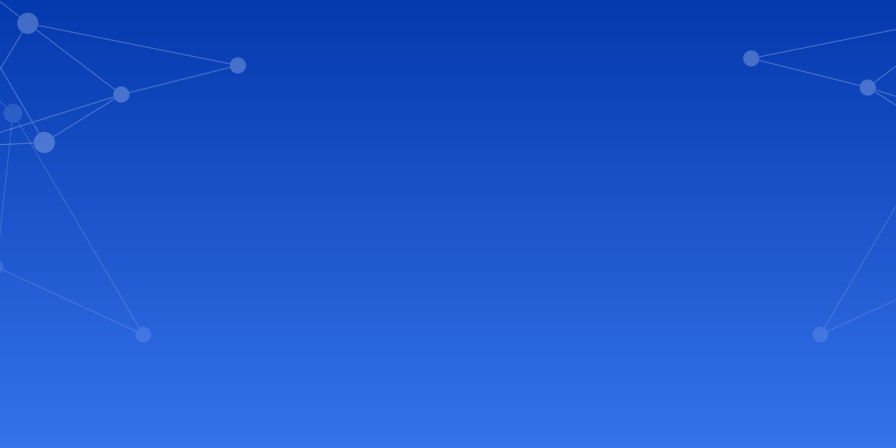
Give the GLSL for this background, as a Shadertoy shader.

```glsl
// Blue vertical gradient with faint linked-node networks at the left and right edges.

const vec3 TOP_BLUE = vec3(0.017, 0.22, 0.68);
const vec3 BOTTOM_BLUE = vec3(0.205, 0.45, 0.92);
const vec3 NETWORK_TINT = vec3(0.86, 0.92, 1.0);

const float LINE_HALF_WIDTH = 0.0013;
const float UPPER_DOT_ALPHA = 0.28;
const float UPPER_LINE_ALPHA = 0.26;
const float LOWER_DOT_ALPHA = 0.14;
const float LOWER_LINE_ALPHA = 0.15;

// Offsets of the mirrored networks, relative to the right edge
const vec2 UPPER_MIRROR = vec2(0.208, -0.0156);
const vec2 LOWER_MIRROR = vec2(0.151, 0.0);

// Nodes: centre and radius in canvas heights; zero radius is a hidden anchor
const vec3 UPPER_NODES[6] = vec3[6](
    vec3(0.062, 0.948, 0.0235), vec3(0.531, 0.854, 0.018),
    vec3(0.271, 0.789, 0.018), vec3(0.099, 0.682, 0.0235),
    vec3(-0.104, 0.672, 0.0), vec3(-0.159, 1.122, 0.0));
const ivec2 UPPER_LINKS[9] = ivec2[9](
    ivec2(0, 1), ivec2(0, 2), ivec2(1, 2), ivec2(2, 3), ivec2(2, 4),
    ivec2(0, 4), ivec2(3, 4), ivec2(0, 5), ivec2(3, 5));

const vec3 LOWER_NODES[4] = vec3[4](
    vec3(0.029, 0.747, 0.021), vec3(0.320, 0.253, 0.0175),
    vec3(-0.008, 0.404, 0.0155), vec3(-0.078, 0.849, 0.0));
const ivec2 LOWER_LINKS[4] = ivec2[4](
    ivec2(0, 1), ivec2(0, 2), ivec2(1, 2), ivec2(0, 3));

float dotCoverage(vec2 p, vec3 node, float pixel) {
    if (node.z <= 0.0) return 0.0;
    return clamp(0.5 + (node.z - distance(p, node.xy)) / pixel, 0.0, 1.0);
}

// Fraction of a pixel covered by a thin segment
float lineCoverage(vec2 p, vec2 a, vec2 b, float pixel) {
    vec2 ab = b - a;
    float t = clamp(dot(p - a, ab) / dot(ab, ab), 0.0, 1.0);
    float d = distance(p, a + t * ab);
    return clamp(0.5 + (LINE_HALF_WIDTH - d) / pixel, 0.0, 1.0)
         - clamp(0.5 - (LINE_HALF_WIDTH + d) / pixel, 0.0, 1.0);
}

float upperNetwork(vec2 p, float pixel) {
    float dots = 0.0, lines = 0.0;
    for (int i = 0; i < 6; i++)
        dots = max(dots, dotCoverage(p, UPPER_NODES[i], pixel));
    for (int i = 0; i < 9; i++) {
        ivec2 link = UPPER_LINKS[i];
        lines = max(lines, lineCoverage(p, UPPER_NODES[link.x].xy, UPPER_NODES[link.y].xy, pixel));
    }
    return max(dots * UPPER_DOT_ALPHA, lines * UPPER_LINE_ALPHA);
}

float lowerNetwork(vec2 p, float pixel) {
    float dots = 0.0, lines = 0.0;
    for (int i = 0; i < 4; i++) {
        dots = max(dots, dotCoverage(p, LOWER_NODES[i], pixel));
        ivec2 link = LOWER_LINKS[i];
        lines = max(lines, lineCoverage(p, LOWER_NODES[link.x].xy, LOWER_NODES[link.y].xy, pixel));
    }
    return max(dots * LOWER_DOT_ALPHA, lines * LOWER_LINE_ALPHA);
}

void mainImage(out vec4 fragColor, in vec2 fragCoord) {
    float pixel = 1.0 / iResolution.y;
    float aspect = iResolution.x * pixel;
    vec2 p = fragCoord * pixel;
    vec2 mirrored = vec2(aspect - p.x, p.y);

    // Background
    vec3 color = mix(BOTTOM_BLUE, TOP_BLUE, p.y);

    // Networks on both sides, the fainter ones behind
    float lower = max(lowerNetwork(p, pixel), lowerNetwork(mirrored + LOWER_MIRROR, pixel));
    float upper = max(upperNetwork(p, pixel), upperNetwork(mirrored + UPPER_MIRROR, pixel));
    color = mix(color, NETWORK_TINT, lower);
    color = mix(color, NETWORK_TINT, upper);

    fragColor = vec4(color, 1.0);
}
```
